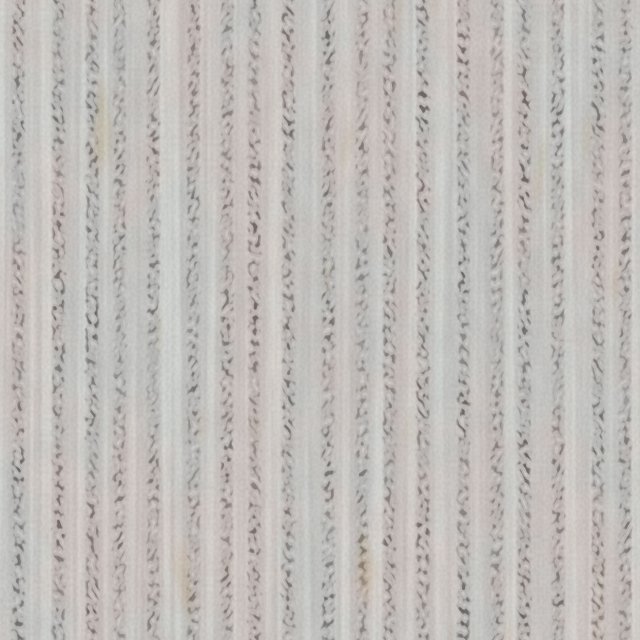
Write a three.js fragment shader that draws this texture.

```glsl
// Pale ribbed cloth: 19 vertical speckled cords between soft, streaked stripes.
varying vec2 vUv;

const int CORDS = 19;
const float FIRST_CORD = 0.0286;
const float LAST_CORD = 0.977;
const float MEAN_GAP = 0.0527;
const float GAP_SWING = 0.0101;      // gaps run wide, mean, narrow, mean
const float CORD_HALF = 0.0088;
const float CORD_SOFT = 0.0045;
const vec2 FLECK_FREQ = vec2(125.0, 98.0);
const float FLECK_SLANT = 0.45;
const float GRAIN = 0.035;

const vec3 PALE = vec3(0.815, 0.808, 0.790);
const vec3 STRIPE = vec3(0.765, 0.747, 0.735);
const vec3 CORD = vec3(0.715, 0.695, 0.683);
const vec3 FLECK = vec3(0.440, 0.412, 0.400);
const vec3 GLINT = vec3(0.815, 0.800, 0.790);
const vec3 COOL_TINT = vec3(-0.014, 0.004, 0.008);
const vec3 WARM_TINT = vec3(0.010, -0.005, -0.006);
const vec3 OCHRE_TINT = vec3(-0.015, -0.035, -0.080);

float hash(float n) {
  return fract(sin(n * 12.9898) * 43758.547);
}

vec2 gradient(vec2 cell) {
  float angle = 6.28318 * fract(sin(dot(cell, vec2(127.1, 311.7))) * 43758.547);
  return vec2(cos(angle), sin(angle));
}

// Gradient noise, about -0.7 to 0.7
float noise(vec2 p) {
  vec2 i = floor(p);
  vec2 f = fract(p);
  vec2 w = f * f * f * (f * (f * 6.0 - 15.0) + 10.0);
  vec2 e = vec2(1.0, 0.0);
  float low = mix(dot(gradient(i), f), dot(gradient(i + e.xy), f - e.xy), w.x);
  float high = mix(dot(gradient(i + e.yx), f - e.yx),
                   dot(gradient(i + e.xx), f - e.xx), w.x);
  return mix(low, high, w.y);
}

// Signed distance to the nearest cord in x, its index in y
vec2 nearestCord(float x) {
  vec2 nearest = vec2(1.0, 0.0);
  float center = FIRST_CORD;
  for (int i = 0; i < CORDS; i++) {
    float id = float(i);
    float d = x - min(center, LAST_CORD);
    if (abs(d) < abs(nearest.x)) nearest = vec2(d, id);
    center += MEAN_GAP + GAP_SWING * cos(1.570796 * id);
  }
  return nearest;
}

void main() {
  vec2 p = vUv;
  vec2 cord = nearestCord(p.x);
  float seed = hash(cord.y + 3.0);

  // Flat stripes with crisp sides, then finer streaks
  float stripe = smoothstep(-0.22, 0.22, noise(vec2(p.x * 62.0, p.y * 0.9 + 4.0)));
  float streak = noise(vec2(p.x * 150.0, p.y * 3.0 + 17.0));
  vec3 color = mix(STRIPE, PALE, 0.15 + 0.75 * stripe);
  color += 0.040 * streak;

  // Soft shadow along one flank of each cord
  float side = seed < 0.5 ? -1.0 : 1.0;
  float shade = 1.0 - smoothstep(0.010, 0.017, abs(cord.x - side * 0.005));
  color = mix(color, CORD + 0.025, 0.55 * shade);

  // Cord with a ragged edge
  float ragged = 0.0035 * noise(vec2(cord.y * 7.3, p.y * 90.0));
  float band = 1.0 - smoothstep(CORD_HALF - CORD_SOFT, CORD_HALF + CORD_SOFT,
                                abs(cord.x + ragged));
  color = mix(color, CORD, 0.75 * band);

  // Slanted flecks whose lean and strength drift along the cord
  float lean = FLECK_SLANT * sign(seed - 0.4);
  lean += 0.5 * noise(vec2(cord.y * 3.7, p.y * 14.0));
  vec2 q = vec2(cord.x, p.y + lean * cord.x) * FLECK_FREQ;
  q.x += 0.6 * noise(vec2(p.y * 70.0, cord.y * 5.1 + 0.5));
  float speck = noise(q + vec2(cord.y * 19.0 + 0.5, cord.y * 37.0));
  float wear = 0.70 + 0.65 * noise(vec2(cord.y * 2.3 + 0.4, p.y * 9.0));
  wear *= 0.85 + 0.3 * seed;
  float dark = smoothstep(0.02, 0.42, speck) * band;
  float light = smoothstep(0.12, 0.42, -speck) * band;
  color = mix(color, FLECK, clamp(dark * wear, 0.0, 1.0));
  color = mix(color, GLINT, 0.65 * light);

  // Broad warm and cool patches, with rare ochre stains
  float tint = noise(p * vec2(9.0, 3.0) + 31.0) + 0.4 * noise(p * 18.0);
  color += mix(WARM_TINT, COOL_TINT, smoothstep(-0.35, 0.35, tint));
  float stain = smoothstep(0.34, 0.60, noise(p * vec2(22.0, 4.5) + 53.0));
  color += OCHRE_TINT * stain;

  // Woven grain and faint mottling
  color += GRAIN * noise(p * vec2(210.0, 170.0));
  color += 0.022 * noise(p * vec2(40.0, 22.0) + 9.0);

  gl_FragColor = vec4(clamp(color, 0.0, 1.0), 1.0);
}
```
